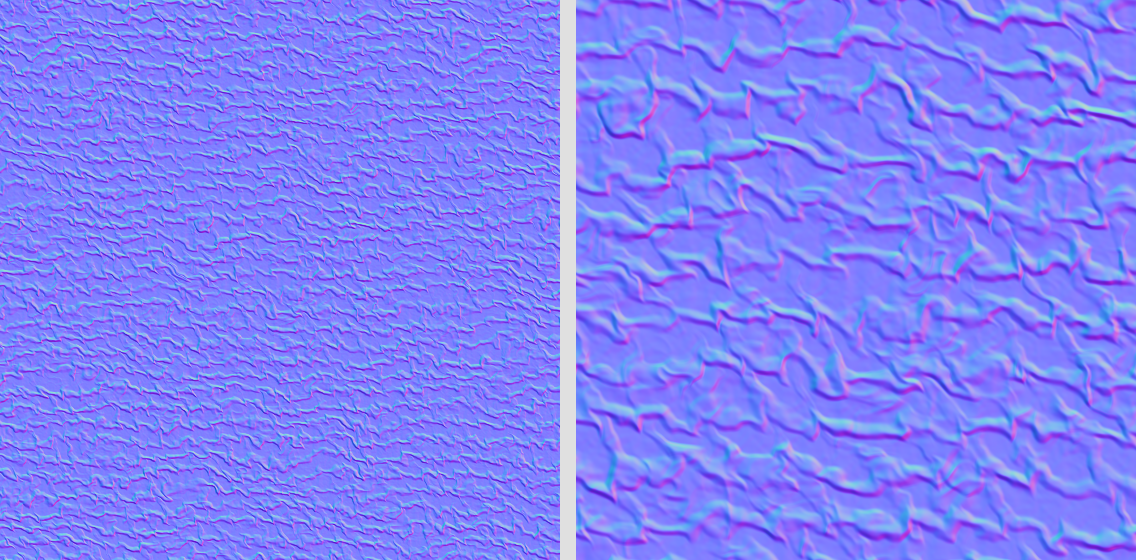
Left, the full canvas; right, a detail of the centre.
Reproduce this texture map procedurally as a WebGL 2 fragment shader.

```glsl
#version 300 es
precision highp float;
// Tangent-space normal map of a coarse, crinkled woven cloth.

uniform vec2 u_resolution;
out vec4 fragColor;

// Integer hash of a lattice point, 0 to 1.
float hash(vec2 cell) {
    uvec2 k = uvec2(ivec2(cell) + 4096);
    uint h = k.x * 1664525u ^ k.y * 22695477u;
    h = (h ^ (h >> 15)) * 739982445u;
    h = (h ^ (h >> 13)) * 695872825u;
    return float((h ^ (h >> 16)) & 65535u) / 65535.0;
}

float noise(vec2 p) {
    vec2 i = floor(p), f = fract(p);
    f = f * f * f * (f * (f * 6.0 - 15.0) + 10.0);
    return mix(mix(hash(i), hash(i + vec2(1, 0)), f.x),
               mix(hash(i + vec2(0, 1)), hash(i + vec2(1, 1)), f.x), f.y);
}

vec2 noise2(vec2 p) {
    return vec2(noise(p), noise(p + vec2(37.3, 91.7))) - 0.5;
}

// Folded noise: narrow curling creases.
float creases(vec2 p) {
    float n = abs(2.0 * noise(p) - 1.0);
    return 1.0 - sqrt(n * n + 0.015);
}

float clothHeight(vec2 p) {
    // Weave grid, bent at two scales
    vec2 q = p * vec2(29.0, 33.0);
    q += 1.0 * noise2(q * 0.45) + 0.42 * noise2(q * 1.7 + 50.0) + 0.16 * noise2(q * 4.5 + 9.0);

    // Each stitch slopes down to the right, then steps back up
    float u = fract(q.x + 0.5 * q.y);
    float v = fract(q.y + 0.42 * (u - smoothstep(0.72, 1.0, u)));

    // Overhanging lip along the rows, fading in and out
    float lip = smoothstep(0.78, 1.0, v) + 1.0 - smoothstep(0.0, 0.3, v);
    float h = lip * mix(0.55, 1.25, noise(q * 1.1 + 20.0));

    // Smooth pads between crumpled patches
    float pad = smoothstep(0.05, 0.25, u) * smoothstep(0.95, 0.7, u)
              * smoothstep(0.12, 0.35, v) * smoothstep(0.98, 0.8, v);
    float crumple = smoothstep(0.3, 0.7, noise(q * 0.95 + 70.0) + 0.2 - 0.4 * pad);
    vec2 c = p * vec2(76.0, 100.0) + 1.3 * noise2(p * 65.0);
    h += mix(0.1, 0.75, crumple) * creases(c);
    h += mix(0.08, 0.3, crumple) * noise(c * 2.1 + 15.0);

    // Upright threads and fine grain
    h += 0.22 * noise(p * vec2(140.0, 14.0)) + 0.07 * noise(p * 330.0);
    return h;
}

void main() {
    vec2 p = gl_FragCoord.xy / u_resolution.y;

    // Slope by central differences, softened over a small step
    vec2 e = vec2(0.0011, 0.0);
    vec2 slope = vec2(clothHeight(p + e.xy) - clothHeight(p - e.xy),
                      clothHeight(p + e.yx) - clothHeight(p - e.yx)) / (2.0 * e.x);
    vec3 normal = normalize(vec3(-0.0019 * slope, 1.0));
    fragColor = vec4(0.5 + 0.5 * normal, 1.0);
}
```
